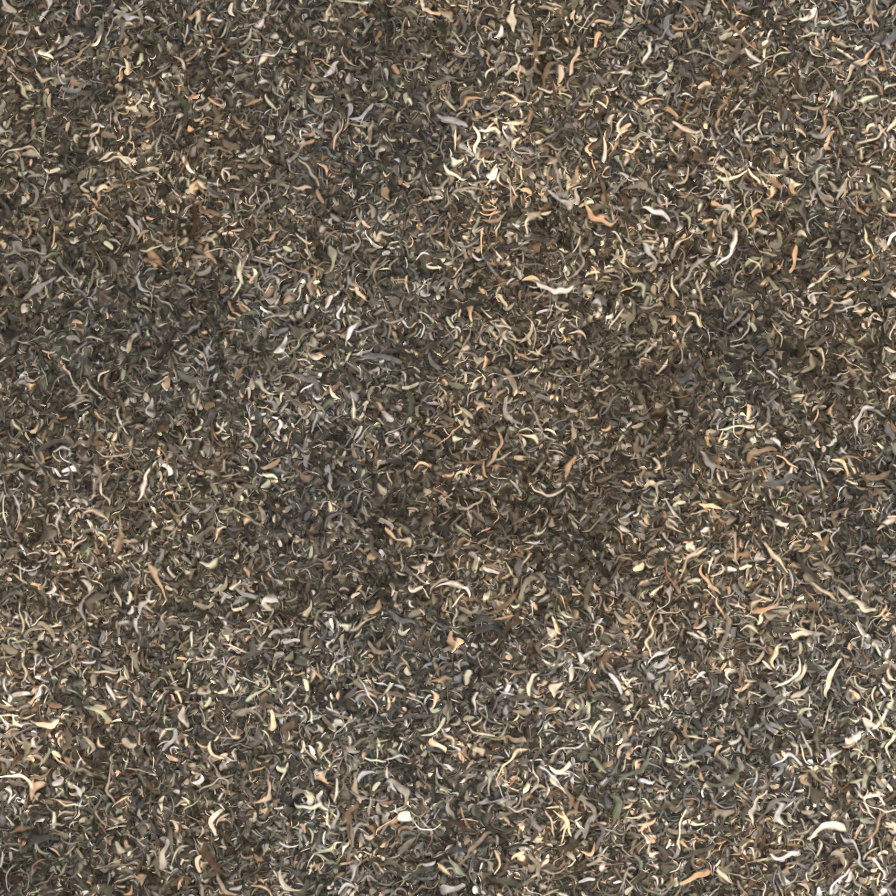
Write a WebGL 2 fragment shader that draws this texture.

```glsl
#version 300 es
precision highp float;
precision highp int;

uniform vec2 u_resolution;
out vec4 fragColor;

// Integer hash: lattice cell and seed to three values in 0..1
vec3 hash3(vec2 cell, int seed) {
    uvec3 v = uvec3(ivec3(ivec2(cell), seed)) * 1664525u + 1013904223u;
    v.x += v.y * v.z; v.y += v.z * v.x; v.z += v.x * v.y;
    v ^= v >> 16u;
    v.x += v.y * v.z; v.y += v.z * v.x; v.z += v.x * v.y;
    return vec3(v >> 8u) / 16777216.0;
}

vec3 noise3(vec2 p, int seed) {
    vec2 i = floor(p), f = fract(p);
    f = f * f * (3.0 - 2.0 * f);
    return mix(mix(hash3(i, seed), hash3(i + vec2(1, 0), seed), f.x),
               mix(hash3(i + vec2(0, 1), seed), hash3(i + vec2(1, 1), seed), f.x), f.y);
}

vec3 fbm3(vec2 p, int seed) {
    return 0.5 * noise3(p, seed) + 0.3 * noise3(p * 2.1 + 7.3, seed + 1)
         + 0.2 * noise3(p * 4.7 + 3.1, seed + 2);
}

// Straw colour for a brightness, leaning to tan, grey or green
vec3 strawColor(float tone, float hue) {
    vec3 tint = vec3(1.0, 0.91, 0.77);
    tint = mix(tint, vec3(1.1, 0.88, 0.68), smoothstep(0.76, 0.97, hue));
    tint = mix(tint, vec3(0.96, 0.92, 0.88), smoothstep(0.4, 0.1, hue));
    tint = mix(tint, vec3(0.94, 0.94, 0.76), smoothstep(0.1, 0.0, abs(hue - 0.5)));
    return tone * tint;
}

// Lays one layer of bent, tapered fibres over the colour
vec3 addFibres(vec3 color, vec2 uv, float scale, float height, float patchTone, int seed) {
    vec2 p = uv * scale, home = floor(p);
    float blur = 0.0009 * scale + 0.5 * scale / min(u_resolution.x, u_resolution.y);
    for (int k = 0; k < 9; k++) {
        vec2 cell = home + vec2(k % 3 - 1, k / 3 - 1);
        vec3 place = hash3(cell, seed);
        vec3 shape = hash3(cell, seed + 50);
        vec3 look = hash3(cell, seed + 100);
        if (look.z > mix(0.95, 0.36, height) + 0.5 * (patchTone - 0.5)) continue;

        // Position along and across the bent fibre
        float angle = 6.2832 * place.z;
        vec2 axis = vec2(cos(angle), sin(angle));
        vec2 d = p - cell - place.xy;
        vec2 q = vec2(dot(d, axis), dot(d, vec2(-axis.y, axis.x)));
        float halfLength = mix(0.3, 0.75, shape.x);
        float bend = 1.1 * (shape.y - 0.5);
        float along = q.x / halfLength;
        float across = (q.y - bend * halfLength * (along * along - 0.4))
                     / sqrt(1.0 + 4.0 * bend * bend * along * along);
        float width = scale * mix(0.0013, 0.0017, height) * (0.65 + 1.4 * shape.z * shape.z * shape.z);
        float taper = width * sqrt(max(0.0, 1.0 - along * along));
        float inside = smoothstep(1.05, 0.8, abs(along));
        float cover = inside * smoothstep(blur, -blur, abs(across) - taper);
        float shade = inside * smoothstep(2.4 * width + blur, 0.0, abs(across + 0.6 * width));

        // Contact shadow, then the lit fibre
        float u = pow(look.x, mix(1.05, 0.65, height));
        float tone = 0.23 + 0.46 * u + 0.42 * pow(u, 5.0);
        tone *= 0.92 + 0.16 * clamp(0.5 + 0.5 * across / width, 0.0, 1.0);
        tone *= 0.8 + 0.44 * patchTone;
        color *= 1.0 - 0.27 * shade;
        color = mix(color, strawColor(tone, look.y), 0.95 * cover);
    }
    return color;
}

void main() {
    vec2 uv = gl_FragCoord.xy / min(u_resolution.x, u_resolution.y);

    // Broad patches of bare and littered ground, broken by smaller clumps
    vec3 patches = fbm3(uv * 5.0, 11);
    vec3 clumps = fbm3(uv * 21.0, 15);
    float patchTone = clamp(0.5 + 1.6 * (patches.x - 0.5) + 0.9 * (clumps.x - 0.5), 0.0, 1.0);

    // Crumbly soil
    vec3 crumbs = fbm3(uv * 75.0, 21);
    vec3 grit = noise3(uv * 210.0, 31);
    float soil = 0.42 + 0.26 * (crumbs.x - 0.5) + 0.18 * (grit.x - 0.5) + 0.06 * (patchTone - 0.5);
    vec3 color = strawColor(soil, 0.6 + 0.5 * (crumbs.y - 0.5));

    // Fine chaff first, long straws last; a small warp crooks their outlines
    for (int i = 0; i < 11; i++) {
        float height = float(i) / 10.0;
        float scale = mix(130.0, 27.0, pow(height, 0.85));
        vec2 crook = noise3(uv * 85.0, 61 + i).xy - 0.5;
        vec2 shifted = uv + 0.37 * float(i) + 0.008 * crook;
        color = addFibres(color, shifted, scale, height, patchTone, 200 + 211 * i);
    }

    // Warm and cool drifts with a faint grain
    vec3 drift = mix(vec3(0.99, 1.0, 1.03), vec3(1.02, 0.99, 0.97), smoothstep(0.3, 0.7, patches.y));
    color *= drift * (0.9 + 0.24 * grit.y);
    fragColor = vec4(color, 1.0);
}
```
